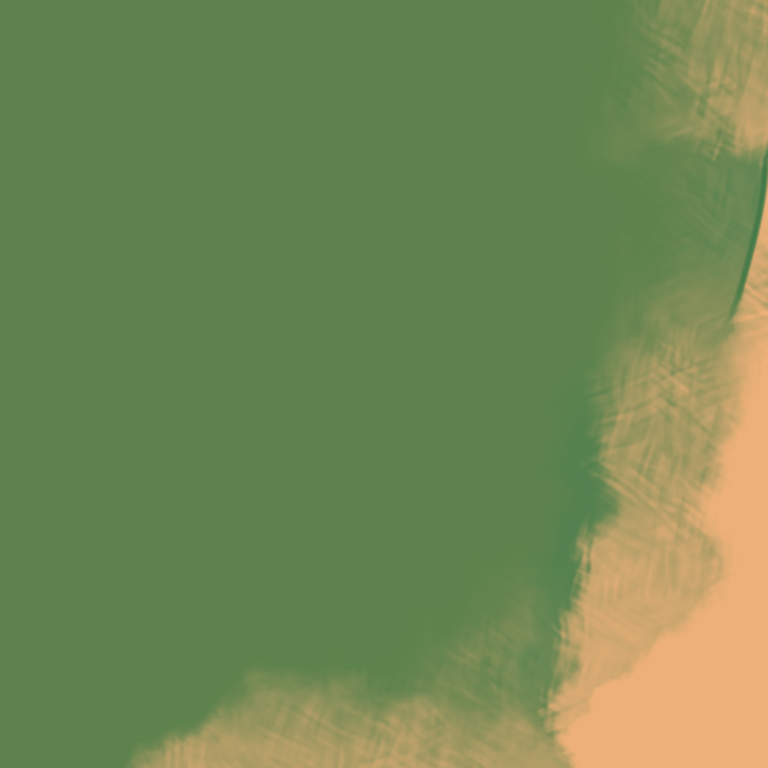
Write a Shadertoy shader that draws this background.

```glsl
const vec3 GREEN = vec3(0.370, 0.510, 0.302);
const vec3 COOL_GREEN = vec3(0.315, 0.505, 0.310);
const vec3 CREASE_GREEN = vec3(0.23, 0.46, 0.27);
const vec3 PEACH = vec3(0.925, 0.690, 0.472);
const float EDGE_WOBBLE = 0.085;
const float FIBER_STRENGTH = 0.30;
const float GRAIN_STRENGTH = 0.24;
const int FIBER_LAYERS = 5;

float hash(vec2 p) {
    vec3 q = fract(vec3(p.xyx) * 0.1031);
    q += dot(q, q.yzx + 33.33);
    return fract((q.x + q.y) * q.z);
}

float noise(vec2 p) {
    vec2 cell = floor(p), f = fract(p);
    f = f * f * (3.0 - 2.0 * f);
    return mix(mix(hash(cell), hash(cell + vec2(1, 0)), f.x),
               mix(hash(cell + vec2(0, 1)), hash(cell + vec2(1, 1)), f.x), f.y);
}

float fbm(vec2 p) {
    float sum = 0.0, gain = 0.5;
    for (int i = 0; i < 5; i++) {
        sum += gain * noise(p);
        p = mat2(1.6, 1.2, -1.2, 1.6) * p + 7.3;
        gain *= 0.5;
    }
    return sum;
}

// Thin bristle marks in several directions, each kept to its own patches
float fibers(vec2 p) {
    float sum = 0.0;
    for (int i = 0; i < FIBER_LAYERS; i++) {
        float k = float(i), angle = 0.5 + k * 1.13;
        float c = cos(angle), s = sin(angle);
        vec2 q = mat2(c, s, -s, c) * p;
        q.y += 0.012 * noise(p * 18.0 + k);
        float strand = noise(q * vec2(22.0, 170.0) + k * 31.0) - 0.5;
        sum += strand * smoothstep(0.4, 0.75, noise(p * 16.0 + k * 17.0));
    }
    return sum;
}

// Left limit of the bare peach area at height y
float peachEdge(float y) {
    return 0.72 + 0.185 * smoothstep(0.02, 0.24, y)
                + 0.030 * smoothstep(0.30, 0.55, y)
                + 0.065 * smoothstep(0.45, 0.80, y)
                + 0.050 * smoothstep(0.79, 0.84, y);
}

// Left limit of the thin paint at height y
float washEdge(float y) {
    return 0.715 + 0.065 * smoothstep(0.0, 0.50, y)
                 + 0.075 * smoothstep(0.50, 0.72, y);
}

float sideWash(vec2 p) {
    float tone = mix(0.82, 0.47, smoothstep(0.18, 0.45, p.y));
    tone = mix(tone, 0.15, smoothstep(0.48, 0.70, p.y));
    float softness = mix(0.035, 0.11, smoothstep(0.40, 0.65, p.y));
    float cover = smoothstep(-0.4, 1.0, (p.x - washEdge(p.y)) / softness);
    return tone * cover * (1.0 - smoothstep(0.75, 0.85, p.y));
}

float bottomWash(vec2 p) {
    float top = 0.13 * smoothstep(0.14, 0.34, p.x)
              + 0.02 * smoothstep(0.08, 0.0, abs(p.x - 0.42));
    float tone = mix(0.25, 0.60, smoothstep(0.14, 0.0, p.y));
    float thick = smoothstep(0.53, 0.72, p.x) * smoothstep(0.01, 0.08, p.y);
    return tone * smoothstep(0.0, 0.05, top - p.y) * (1.0 - 0.55 * thick);
}

// Faint veil in the lower bend
float bendVeil(vec2 p) {
    float top = 0.17 + 0.14 * smoothstep(0.48, 0.70, p.x);
    return 0.20 * smoothstep(0.46, 0.60, p.x) * smoothstep(0.78, 0.68, p.x)
                * smoothstep(0.0, 0.16, top - p.y);
}

float cornerWash(vec2 p) {
    float tone = 0.55 + 0.22 * smoothstep(0.95, 0.82, p.y);
    return tone * smoothstep(0.765, 1.04, p.x)
                * smoothstep(0.77, 0.84, p.y + 0.08 * (0.9 - p.x));
}

void mainImage(out vec4 fragColor, in vec2 fragCoord) {
    vec2 p = fragCoord / iResolution.xy;
    vec2 wobble = vec2(fbm(p * 15.0), fbm(p * 15.0 + 40.0)) - 0.48;
    float bristle = fibers(p);
    float grain = fbm(p * 75.0) - 0.48;
    vec2 q = p + EDGE_WOBBLE * wobble + 0.012 * bristle;

    // Thin paint, broken up by bristles and grain
    float wash = max(max(sideWash(q), bottomWash(q)), max(bendVeil(q), cornerWash(q)));
    float texture_ = FIBER_STRENGTH * bristle + GRAIN_STRENGTH * grain;
    wash = clamp(wash + texture_ * 3.0 * wash * (1.0 - wash), 0.0, 1.0);

    // Bare peach: frayed below, crisp along the crease
    float crisp = smoothstep(0.53, 0.63, p.y);
    vec2 r = mix(q, p, crisp);
    float gap = r.x - peachEdge(r.y);
    float softness = mix(mix(0.022, 0.045, smoothstep(0.08, 0.25, p.y)), 0.004, crisp);
    float bare = smoothstep(-softness, softness, gap);
    float mottled = crisp * smoothstep(0.76, 0.60, p.y);
    bare *= 1.0 - mottled * clamp(0.22 - 1.2 * texture_, 0.0, 0.6);

    // Cooler pooled paint beside the wash
    float pool = smoothstep(0.055, 0.0, abs(q.x - washEdge(q.y) + 0.018))
               * smoothstep(0.05, 0.15, p.y) * smoothstep(0.58, 0.40, p.y);
    float shade = smoothstep(0.10, 0.0, abs(gap + 0.02))
                * smoothstep(0.60, 0.70, p.y) * smoothstep(0.84, 0.77, p.y);
    vec3 color = mix(GREEN, COOL_GREEN, 0.75 * max(pool, shade));
    color = mix(color, PEACH, max(wash, bare));

    // Dark crease on the right
    float crease = smoothstep(0.007, 0.001, abs(gap + 0.003))
                 * smoothstep(0.54, 0.64, p.y) * smoothstep(0.82, 0.78, p.y);
    color = mix(color, CREASE_GREEN, 0.75 * crease);
    fragColor = vec4(color, 1.0);
}
```
